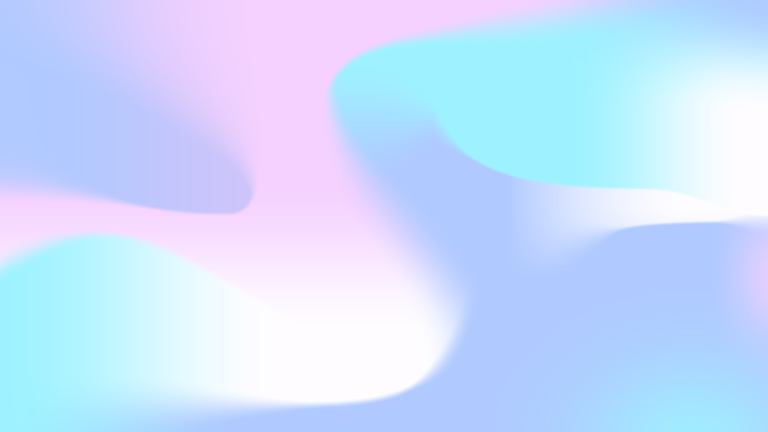
Write a Shadertoy shader that draws this background.

```glsl
// Soft pastel gradient of flowing waves in pink, blue, cyan and white.

const vec3 PINK = vec3(0.96, 0.82, 1.00);
const vec3 LAVENDER = vec3(0.80, 0.77, 0.98);
const vec3 BLUE = vec3(0.69, 0.79, 1.00);
const vec3 CYAN = vec3(0.62, 0.95, 1.00);
const vec3 WHITE = vec3(0.995, 0.99, 1.00);

// Coverage of a shape from its inner distance and edge softness.
float fill(float inside, float softness) {
    float s = max(softness, 1.0 / iResolution.y);
    return smoothstep(-s, s, inside);
}

// Round glow with separate radii on each axis.
float glow(vec2 p, vec2 center, vec2 radius) {
    vec2 d = (p - center) / radius;
    return exp(-dot(d, d));
}

// Exponential bend that starts at 1 and settles to 0.
float bend(float x, float start, float reach) {
    return exp(-(x - start) / reach);
}

// Pink sky that whitens downward and turns blue at the far right.
vec3 backdrop(vec2 p) {
    vec3 color = mix(PINK, WHITE, smoothstep(0.58, 0.22, p.y));
    return mix(color, BLUE, smoothstep(0.68, 0.95, p.x));
}

// Blue lobe at upper left, with a rounded lower corner.
vec3 addLobe(vec3 under, vec2 p, float aspect) {
    float radius = 0.055;
    float base = 0.505 + 0.065 * smoothstep(0.28, 0.0, p.x);
    float lean = 0.30 * smoothstep(0.55, 1.0, p.y);
    vec2 d = vec2((p.x - 0.33) * aspect + lean, base - p.y) + radius;
    float dist = length(max(d, 0.0)) + min(max(d.x, d.y), 0.0) - radius;
    float softness = mix(0.045, 0.006, smoothstep(0.0, 0.2, p.x))
                   + 0.35 * smoothstep(0.52, 1.0, p.y);
    vec3 color = mix(BLUE, LAVENDER, smoothstep(0.05, 0.33, p.x));
    return mix(under, color, fill(-dist, softness));
}

// Cyan hill at lower left, fading to white on its right slope.
vec3 addHill(vec3 under, vec2 p) {
    float crest = 0.598 - length(vec2(0.14, 1.25 * (p.x - 0.13)));
    float softness = mix(0.04, 0.012, smoothstep(0.0, 0.15, p.x));
    vec3 color = mix(CYAN, WHITE, smoothstep(0.0, 0.36, p.x));
    return mix(under, color, fill(crest - p.y, softness));
}

// Blue floor that curls up under the white valley.
vec3 addFloor(vec3 under, vec2 p) {
    float top = 0.06 + 0.20 * exp(min((p.x - 0.605) / 0.045, 0.5));
    float softness = 0.010 + 0.07 * smoothstep(0.43, 0.15, p.x)
                   + 0.06 * smoothstep(0.53, 0.62, p.x);
    vec3 color = mix(CYAN, BLUE, smoothstep(0.0, 0.32, p.x));
    return mix(under, color, fill(top - p.y, softness));
}

// Upper part of the large wave: cyan, a white glow and a blue corner.
vec3 upperWave(vec2 p) {
    vec3 color = mix(CYAN, BLUE, 0.75 * smoothstep(0.70, 1.0, p.x)
                                      * smoothstep(0.78, 1.0, p.y));
    float light = smoothstep(0.74, 0.97, p.x) * smoothstep(1.0, 0.74, p.y);
    color = mix(color, WHITE, light);
    return mix(color, BLUE, 0.9 * glow(p, vec2(1.02, 1.03), vec2(0.09, 0.12)));
}

// Lower part of the large wave: blue, with a pale band and a hump.
vec3 lowerWave(vec2 p) {
    float band = smoothstep(0.66, 0.90, p.x) * smoothstep(0.36, 0.53, p.y);
    vec3 color = mix(BLUE, WHITE, sqrt(band));

    vec3 humpColor = mix(BLUE, PINK, 0.85 * smoothstep(0.92, 1.02, p.x)
                                          * glow(p, vec2(1.0, 0.36), vec2(1.0, 0.14)));
    humpColor = mix(humpColor, CYAN, 0.85 * glow(p, vec2(0.90, -0.03), vec2(0.14, 0.19)));
    float crest = 0.487 - 0.077 * min(bend(p.x, 0.74, 0.045), 3.0);
    float softness = mix(0.08, 0.005, smoothstep(0.72, 0.82, p.x))
                   + 0.03 * smoothstep(0.93, 1.0, p.x);
    return mix(color, humpColor, fill(crest - p.y, softness));
}

// Large wave on the right, split by a ridge that sharpens rightward.
vec3 addWave(vec3 under, vec2 p) {
    float ridge = min(0.56 + 0.17 * bend(p.x, 0.56, 0.065), 0.72)
                - 0.06 * smoothstep(0.85, 1.0, p.x);
    float ridgeSoftness = mix(0.16, 0.005, smoothstep(0.48, 0.62, p.x));
    vec3 color = mix(lowerWave(p), upperWave(p), fill(p.y - ridge, ridgeSoftness));

    float left = 0.43 + 0.18 * smoothstep(0.80, 0.15, p.y);
    float leftSoftness = mix(0.012, 0.06, smoothstep(0.80, 0.45, p.y));
    float top = 0.885 + 0.25 * (p.x - 0.43) - 0.08 * min(bend(p.x, 0.43, 0.03), 4.0);
    float topSoftness = mix(0.012, 0.06, smoothstep(0.46, 0.75, p.x));
    float mask = fill(p.x - left, leftSoftness) * fill(top - p.y, topSoftness);
    return mix(under, color, mask);
}

void mainImage(out vec4 fragColor, in vec2 fragCoord) {
    vec2 p = fragCoord / iResolution.xy;
    vec3 color = backdrop(p);
    color = addLobe(color, p, iResolution.x / iResolution.y);
    color = addHill(color, p);
    color = addFloor(color, p);
    color = addWave(color, p);
    fragColor = vec4(color, 1.0);
}
```
